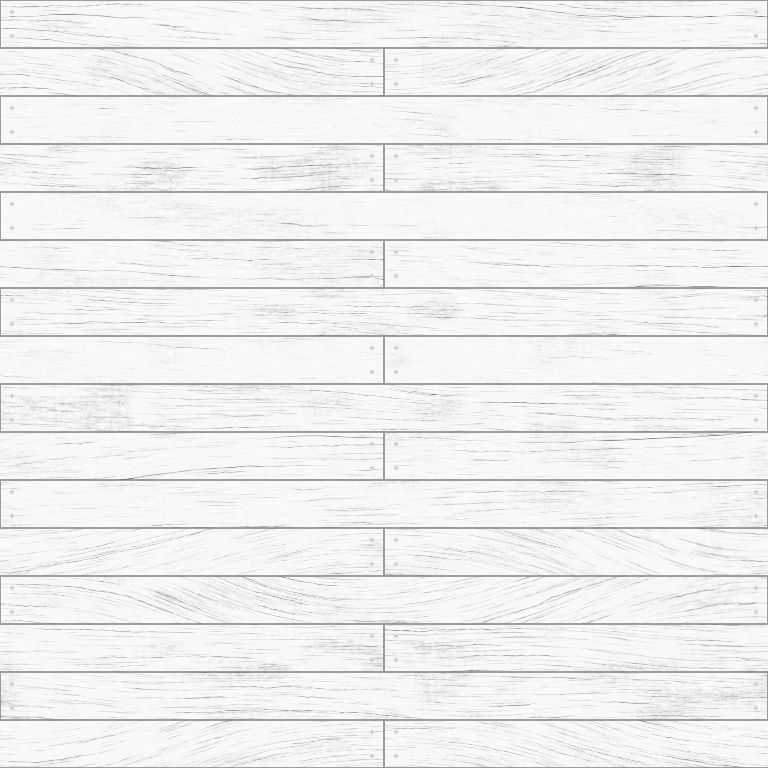
Give the GLSL for this texture, as a Shadertoy shader.

```glsl
// Whitewashed plank floor: sixteen rows of boards, alternate rows shifted by half a board.
// Each board has its own grain, drawn as thin broken streaks in bent lanes,
// and is finished with faint mottling, two nails at each end and dark seams.

float hash(vec2 p) {
    return fract(sin(dot(p, vec2(127.1, 311.7))) * 43758.5453);
}

float noise(vec2 p) {
    vec2 i = floor(p), f = fract(p);
    f = f * f * (3.0 - 2.0 * f);
    return mix(mix(hash(i), hash(i + vec2(1, 0)), f.x),
               mix(hash(i + vec2(0, 1)), hash(i + vec2(1, 1)), f.x), f.y);
}

// Soft coverage of a stroke at distance d from its centre
float stroke(float d, float halfWidth, float px) {
    return 1.0 - smoothstep(-0.5 * px, 0.7 * px, d - halfWidth);
}

// Broken, tapering cracks: one wandering line in each lane
float streaks(vec2 q, float lanes, float seed, float density, float px) {
    float y = q.y * lanes;
    float lane = floor(y);
    float h = hash(vec2(lane, seed));
    float wobble = 0.16 * (noise(vec2(q.x * 40.0, lane + seed)) - 0.5)
                 + 0.07 * (noise(vec2(q.x * 150.0, lane + seed)) - 0.5);
    float run = noise(vec2(q.x * (9.0 + 1.5 * lanes) + 50.0 * h, lane + 3.0 * seed));
    float gaps = 0.25 + 0.75 * noise(vec2(q.x * 220.0, lane + 5.0 * seed));
    float mask = smoothstep(1.0 - density, 1.35 - density, run);
    float d = abs(fract(y) - 0.3 - 0.4 * h - wobble) / (lanes * 16.0);
    return mask * gaps * stroke(d, 0.0003 * mask, px);
}

void mainImage(out vec4 fragColor, in vec2 fragCoord) {
    vec2 uv = fragCoord / iResolution.xy;
    float px = 1.0 / iResolution.y;

    // Board coordinates: rows counted from the top, board runs 0..1 both ways
    float row = floor((1.0 - uv.y) * 16.0);
    vec2 board = vec2(fract(uv.x + 0.5 * mod(row, 2.0)), fract(uv.y * 16.0));
    float seed = row * 17.0 + 5.0;

    // Kind of board: 0 slanting cracks, 1 curved grain, 2 calm, 3 rough
    int kinds[16] = int[16](0, 1, 2, 3, 2, 0, 3, 2, 3, 0, 0, 1, 1, 3, 3, 1);
    int kind = kinds[int(clamp(row, 0.0, 15.0))];
    float side = row < 8.0 ? -1.0 : 1.0;
    float density = kind == 2 ? 0.3 : kind == 0 ? 0.42 : 0.52;

    // Bend the grain along the board
    float bend = kind == 1 ? 0.8 * side * cos(6.2832 * board.x)
               : kind == 0 ? 0.6 * side * board.x : -0.4 * board.x;
    bend += 0.3 * (noise(vec2(board.x * 5.0, seed + board.y)) - 0.5);
    vec2 grain = vec2(board.x, board.y - bend);

    // Base paint with worn patches and fine speckle
    float worn = smoothstep(0.55, 0.9, noise(vec2(board.x * 14.0, board.y * 2.0 + seed)));
    float fibre = noise(vec2(grain.x * 90.0, grain.y * 24.0 + seed));
    float speckle = noise(uv * 420.0);
    float shade = 0.989 - 0.016 * fibre - 0.016 * speckle;
    shade -= (kind == 3 ? 0.14 : 0.06) * worn * fibre * speckle;

    // Grain from coarse cracks to fine fibres
    for (int i = 0; i < 4; i++) {
        float n = float(i);
        float local = density + 0.1 * worn - 0.03 * n;
        shade -= 0.42 / (1.0 + 0.6 * n)
               * streaks(grain, 4.0 + 4.0 * n, seed + n, local, px);
    }

    // A few long dark splits on slanting boards
    if (kind == 0) {
        shade -= 0.6 * streaks(vec2(grain.x * 0.3, grain.y), 2.0, seed + 9.0, 0.6, px);
    }

    // Nails: pale heads with a darker centre
    float endGap = min(board.x, 1.0 - board.x);
    float nail = length(vec2(endGap - 1.0 / 64.0, (abs(board.y - 0.5) - 0.25) / 16.0));
    shade = mix(shade, 0.88, stroke(nail, 0.003, px));
    shade = mix(shade, 0.74, stroke(nail, 0.001, px));

    // Seams between rows and at board ends
    float seam = min(endGap, min(board.y, 1.0 - board.y) / 16.0);
    shade = mix(shade, 0.45, stroke(seam, 0.0007, px));

    fragColor = vec4(vec3(clamp(shade, 0.0, 1.0)), 1.0);
}
```
